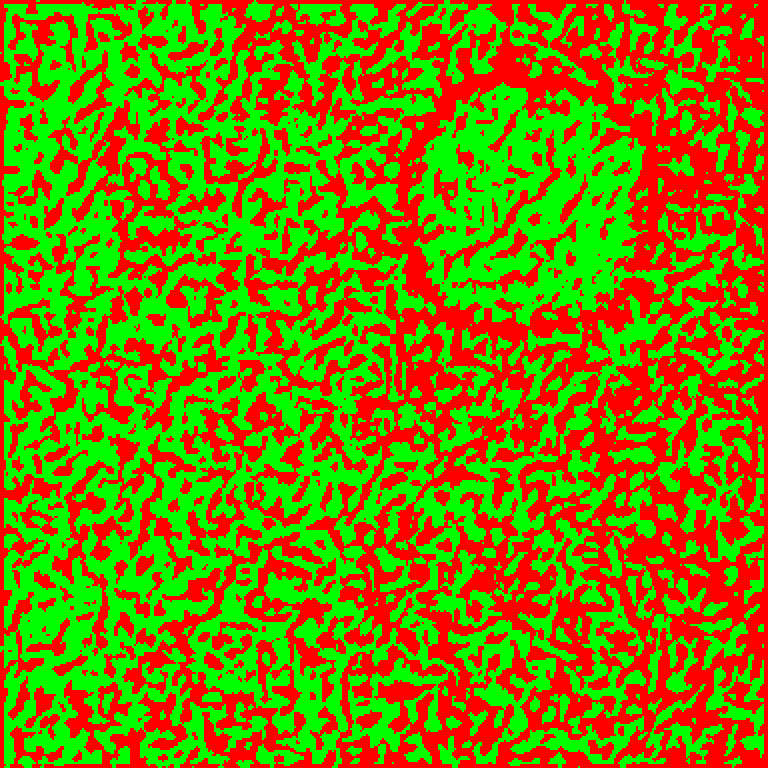
This texture is drawn by a Shadertoy shader. Its source:

```glsl
// Ragged red and green maze of short strokes, with a greener disc ringed in red.

vec2 latticeGradient(ivec2 cell) {
    uint h = uint(cell.x) * 1597334677u ^ uint(cell.y) * 3812015801u;
    h = (h ^ (h >> 15)) * 2246822519u;
    h ^= h >> 13;
    float angle = float(h & 65535u) * 6.28318 / 65536.0;
    return vec2(cos(angle), sin(angle));
}

float gradientNoise(vec2 p) {
    ivec2 i = ivec2(floor(p));
    vec2 f = fract(p);
    vec2 u = f * f * f * (f * (f * 6.0 - 15.0) + 10.0);
    float a = dot(latticeGradient(i), f);
    float b = dot(latticeGradient(i + ivec2(1, 0)), f - vec2(1, 0));
    float c = dot(latticeGradient(i + ivec2(0, 1)), f - vec2(0, 1));
    float d = dot(latticeGradient(i + ivec2(1, 1)), f - vec2(1, 1));
    return mix(mix(a, b, u.x), mix(c, d, u.x), u.y);
}

// Noise stretched along the given angle
float strokes(vec2 p, float angle) {
    float c = cos(angle), s = sin(angle);
    vec2 q = vec2(c * p.x + s * p.y, c * p.y - s * p.x);
    return gradientNoise(q * vec2(40, 72) + 31.7 * angle + 5.3);
}

// 1 where a cell is green, 0 where it is red
float greenAt(vec2 p) {
    float discEdge = length(p - vec2(0.69, 0.735)) - 0.152 - 0.025 * gradientNoise(p * 9.0);
    float inside = smoothstep(0.015, -0.015, discEdge);

    // Patches of level, upright and rising strokes
    float upright = smoothstep(-0.1, 0.1, gradientNoise(p * 24.0 + 90.0));
    float rising = smoothstep(0.0, 0.2, gradientNoise(p * 13.0 + 50.0) + 0.15 * inside);
    float field = mix(strokes(p, 0.0), strokes(p, 1.571), upright);
    field = mix(field, strokes(p, 0.95), rising * 0.85);

    // Ragged fringes
    field += 0.22 * gradientNoise(p * vec2(150, 105) + 17.0);

    // Slow drift from green at the left to red at the right
    field += 0.14 * (0.53 - p.x) + 0.12 * gradientNoise(p * 7.0 + 20.0);

    // Disc, its red ring and the red rim of the canvas
    field += 0.15 * inside;
    field -= 0.32 * exp(-pow((discEdge - 0.012) / 0.011, 2.0));
    vec2 rim = min(p, 1.0 - p);
    field -= 0.5 * step(rim.x, 0.0055) + 0.3 * step(rim.y, 0.0055);
    return step(0.0, field);
}

void mainImage(out vec4 fragColor, in vec2 fragCoord) {
    float cells = 384.0;
    vec2 grid = fragCoord / iResolution.xy * cells - 0.5;
    vec2 corner = floor(grid);

    // Blend neighbouring cells over one pixel
    vec2 pixel = cells / iResolution.xy;
    vec2 blend = clamp((fract(grid) - 0.5) / pixel + 0.5, 0.0, 1.0);
    float green = 0.0;
    for (int k = 0; k < 4; k++) {
        vec2 side = vec2(k & 1, k >> 1);
        vec2 weight = mix(1.0 - blend, blend, side);
        green += weight.x * weight.y * greenAt((corner + side + 0.5) / cells);
    }
    fragColor = vec4(mix(vec3(1, 0, 0), vec3(0, 1, 0), green), 1.0);
}
```
